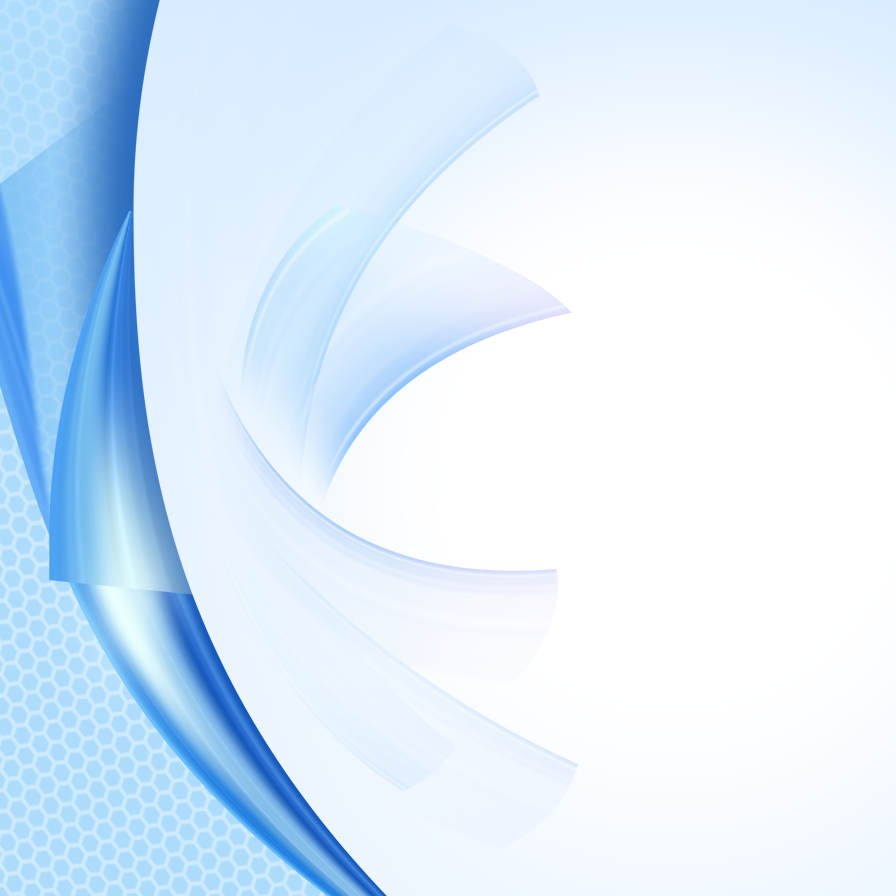
This background is drawn by a Shadertoy shader. Its source:

```glsl
// Pale silk petals fanning out beside a curved blue glass ribbon over honeycomb.

float hash(float n) {
  n = fract(n * .1031);
  n *= n + 33.33;
  return fract(n * (n + n));
}

// Smooth ramp that may also run downwards
float ramp(float a, float b, float x) {
  x = clamp((x - a) / (b - a), 0., 1.);
  return x * x * (3. - 2. * x);
}

float noise(float x) {
  float cell = floor(x);
  return mix(hash(cell), hash(cell + 1.), ramp(0., 1., x - cell));
}

// Fine threads across a sheet of silk
float silk(float x) {
  return .6 * noise(x * 8. + 40.) + .4 * noise(x * 25. + 90.);
}

// Antialiased step at zero
float inside(float d) {
  return ramp(-.8, .8, d * iResolution.y);
}

float glow(float d, float width) {
  return exp(-d * d / (width * width));
}

// Honeycomb walls: 0 in a cell, 1 on its border
float honeycomb(vec2 q) {
  vec2 size = vec2(1., 1.732);
  vec2 a = mod(q, size) - .5 * size, b = mod(q - .5 * size, size) - .5 * size;
  vec2 g = abs(dot(a, a) < dot(b, b) ? a : b);
  return ramp(.33, .47, max(g.x, dot(g, vec2(.5, .866))));
}

vec2 bezier(mat3x2 c, float t) {
  return c * vec3((1. - t) * (1. - t), 2. * t * (1. - t), t * t);
}

float sideOf(vec2 p, mat3x2 a, mat3x2 b, float t) {
  vec2 start = bezier(a, t), across = bezier(b, t) - start, rel = p - start;
  return across.x * rel.y - across.y * rel.x;
}

// Sheet between two curves; style = crisp side, near and far opacity, end bow
vec3 petal(vec3 col, vec2 p, mat3x2 a, mat3x2 b, vec3 tint, vec3 tip, vec4 style) {
  float lo = 0., hi = 1.12, first = sideOf(p, a, b, 0.);
  for (int i = 0; i < 16; i++) {
    float mid = .5 * (lo + hi);
    if (sideOf(p, a, b, mid) * first > 0.) lo = mid; else hi = mid;
  }
  float t = .5 * (lo + hi);
  vec2 start = bezier(a, t), across = bezier(b, t) - start;
  float s = dot(p - start, across) / dot(across, across);
  float width = length(across), d = abs(s - style.x);
  float mask = inside(s * width) * inside((1. - s) * width)
    * inside((1. + style.w * 4. * s * (1. - s) - t) * .4)
    * ramp(0., .3, t) * ramp(1., .85, d * (1. - style.z));
  float threads = silk(s + .04 * t);
  float amount = mix(style.z, style.y, exp(-4.5 * d)) * (.5 + threads);
  col = mix(col, vec3(1), mask * .3 * ramp(.4, .8, threads));
  col = mix(col, mix(tint, tip, ramp(.5, 1., t)), mask * min(amount, 1.));
  return mix(col, vec3(.97, .99, 1), mask * .5 * glow(d - .05, .014));
}

// Left boundary of the white field
float fieldEdge(float y) {
  float d = .765 - y;
  return .149 + d * d * (d > 0. ? .2 + .37 * d : .53);
}

vec3 blueSide(vec2 p, float comb) {
  float edge = fieldEdge(p.y), drop = .57 - p.y;
  float outer = .3 * drop + 1.05 * drop * drop * drop, h = p.x - outer;
  vec3 col = mix(vec3(.68, .86, .99), vec3(.85, .94, 1), comb * mix(.75, .3, ramp(.3, .8, p.y)));

  // Upper glass with a shadow beside the field
  float glass = inside(h) * inside(.795 + .75 * p.x - p.y);
  col = mix(col, vec3(.44, .73, .95), glass * mix(.7, .3, ramp(0., .09, p.x)));
  col = mix(col, vec3(.15, .41, .73), .95 * ramp(.1, 0., edge - p.x) * ramp(.25, .5, p.y));
  float band = .01 + .18 * max(p.y - .427, 0.);
  vec3 strip = mix(vec3(.2, .52, .93), vec3(.5, .77, .99), silk(h * 7.));
  col = mix(col, strip, .85 * glass * ramp(band + .006, band - .006, h));

  // Lower ribbon, shaded from rim to field
  float u = h / (edge - outer);
  vec3 low = mix(vec3(.4, .74, .99), vec3(.17, .54, .92), ramp(0., .13, u));
  low = mix(low, vec3(.52, .74, .91), ramp(.15, .45, u));
  low = mix(low, vec3(.1, .36, .75), ramp(.55, .82, u));
  low = mix(low, vec3(.35, .64, .94), .6 * glow(u - .9, .04));
  low += .12 * (silk(u * 1.5) - .5);
  low = mix(low, vec3(.91, 1, 1), glow(u - .33, .17) * ramp(.08, .3, p.y));
  col = mix(col, low, inside(h) * inside(.36 - p.y));

  // Middle ribbon with a cyan sheen
  float left = .055 + .67 * pow(max(p.y - .4, 0.), 2.);
  float v = (p.x - left) / max(edge - left, .001), rise = ramp(.4, .62, p.y);
  vec3 fold = mix(vec3(.28, .62, .95), vec3(.52, .8, .99), ramp(0., .3, v));
  fold = mix(fold, mix(vec3(.78, .93, .98), vec3(.22, .52, .88), rise), ramp(.28, .55, v));
  fold = mix(fold, mix(vec3(.3, .51, .74), vec3(.16, .42, .76), rise), ramp(.55, 1., v));
  fold += .14 * (silk(v) - .5);
  col = mix(col, fold, inside(p.x - left) * inside(p.y - .358 + .1 * p.x) * step(p.y, .765));
  return mix(col, vec3(.92, 1, .99), .65 * glow(length((p - vec2(.145, .33)) * vec2(1.6, 1)), .07));
}

vec3 whiteSide(vec2 p) {
  float r = length(p - vec2(.75, .47)), depth = p.x - fieldEdge(p.y);
  vec3 col = mix(vec3(1), vec3(.85, .925, 1), ramp(.22, .62, r) * mix(.5, 1., p.y));
  col = mix(col, vec3(.98, .99, 1), .6 * silk(depth * 4.) * glow(depth - .08, .06) * glow(p.y - .55, .3));

  // Upper petals
  col = petal(col, p, mat3x2(.234, .479, .258, .779, .501, .974),
    mat3x2(.336, .44, .339, .721, .602, .893),
    vec3(.69, .86, .98), vec3(.73, .86, .99), vec4(1, .75, .12, .03));
  mat3x2 a = mat3x2(.267, .551, .273, .701, .375, .771);
  mat3x2 b = mat3x2(.357, .427, .409, .602, .638, .651);
  col = petal(col, p, a, b, vec3(.46, .71, .98), vec3(.86, .83, .98), vec4(1, .9, .1, .07));
  col = petal(col, p, a, b, vec3(.68, .85, .98), vec3(.76, .96, .99), vec4(0, .65, .1, .07));

  // Lower petals
  col = petal(col, p, mat3x2(.306, .427, .375, .271, .508, .167),
    mat3x2(.221, .453, .29, .217, .449, .117),
    vec3(.89, .95, 1), vec3(.79, .89, .99), vec4(1, .65, .25, .02));
  col = petal(col, p, mat3x2(.26, .44, .419, .249, .645, .147),
    mat3x2(.221, .388, .326, .126, .56, .052),
    vec3(.86, .93, 1), vec3(.82, .88, .99), vec4(0, .75, .15, .03));
  return petal(col, p, mat3x2(.234, .609, .328, .341, .621, .365),
    mat3x2(.215, .505, .31, .247, .573, .238),
    vec3(.65, .79, .97), vec3(.83, .85, .98), vec4(0, .85, .08, .03));
}

void mainImage(out vec4 fragColor, in vec2 fragCoord) {
  vec2 p = fragCoord / iResolution.xy;
  float comb = honeycomb(mat2(.9, .4, -.3, .85) * p * 48.);
  vec3 col = mix(blueSide(p, comb), whiteSide(p), inside(p.x - fieldEdge(p.y)));
  fragColor = vec4(clamp(col, 0., 1.), 1);
}
```
